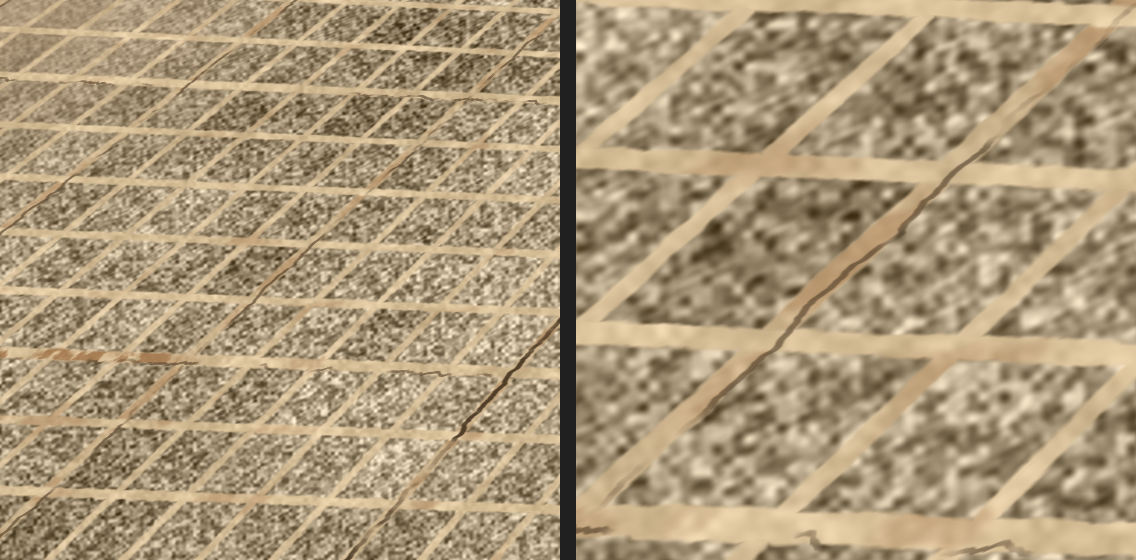
Left, the full canvas; right, a detail of the centre.
Write a Shadertoy shader that draws this texture.

```glsl
// Worn paving of speckled stone tiles, seen in perspective. A homography turns
// the canvas into tile units; every fifth joint is wider, stained and cracked.
// Layered value noise gives the stone grain, the grime and the ragged edges.

#define LINE_HALF 0.066    // half width of an ordinary joint, in tiles
#define JOINT_HALF 0.088   // half width of a joint between panels
#define PANEL 5.0          // tiles per panel side
#define GRAIN 0.74         // contrast of the stone speckle
#define TILE_VARIATION 0.09
#define STONE vec3(0.635, 0.57, 0.46)
#define GROUT vec3(0.86, 0.765, 0.61)
#define RUST vec3(0.62, 0.44, 0.27)
#define CRACK vec3(0.29, 0.22, 0.14)
#define HAZE vec3(0.74, 0.62, 0.50)

float hash(vec2 p) {
    return fract(sin(dot(p, vec2(127.1, 311.7))) * 43758.5453);
}

float noise(vec2 p) {
    vec2 cell = floor(p), f = fract(p);
    f = f * f * (3.0 - 2.0 * f);
    float low = mix(hash(cell), hash(cell + vec2(1, 0)), f.x);
    float high = mix(hash(cell + vec2(0, 1)), hash(cell + vec2(1, 1)), f.x);
    return mix(low, high, f.y);
}

float fbm(vec2 p) {
    float sum = 0.0, amp = 0.53;
    for (int i = 0; i < 4; i++) {
        sum += amp * noise(p);
        p = p * 2.03 + 17.3;
        amp *= 0.5;
    }
    return sum;
}

// Soft elliptical spot
float blot(vec2 p, vec2 centre, vec2 radius) {
    vec2 d = (p - centre) / radius;
    return exp(-dot(d, d));
}

// Tile coordinates: x counts diagonal joints, y counts rows downwards
vec2 toTiles(vec2 uv) {
    mat3 view = mat3(0.1107, 0.0052, 0.0015,
                     -0.121, 0.0824, -0.032,
                     0.5534, 0.4362, 1.0);
    vec3 q = inverse(view) * vec3(uv.x, 1.0 - uv.y, 1.0);
    return q.xy / q.z;
}

// 1 where the joint index lies on a panel border
vec2 panelBorder(vec2 index) {
    vec2 n = index - vec2(0, 2);
    return step(abs(n - PANEL * round(n / PANEL)), vec2(0.5));
}

void mainImage(out vec4 fragColor, in vec2 fragCoord) {
    vec2 uv = fragCoord / iResolution.xy;
    vec2 g = toTiles(uv);
    vec2 aa = fwidth(g);
    vec2 joint = floor(g + 0.5);
    vec2 offset = g - joint;
    vec2 border = panelBorder(joint);
    float haze = blot(uv, vec2(0.0, 1.0), vec2(0.42, 0.25));
    float grime = fbm(g * 0.9 + 4.0);

    // Stone: tone per tile, broad stains, then fine speckle
    float tone = (hash(floor(g) + 3.7) - 0.5) * TILE_VARIATION;
    tone += (grime - 0.5) * 0.14;
    tone -= 0.12 * blot(uv, vec2(0.78, 0.92), vec2(0.17, 0.1));
    tone -= 0.10 * blot(uv, vec2(0.58, 0.77), vec2(0.2, 0.08));
    tone -= 0.07 * blot(uv, vec2(0.15, 0.06), vec2(0.25, 0.1));
    tone += 0.04 * blot(uv, vec2(0.9, 0.35), vec2(0.3, 0.3));
    float speckle = 0.4 * noise(g * vec2(16.0, 15.0)) + 0.6 * noise(uv * 158.0);
    tone += (speckle - 0.5) * GRAIN * (1.0 - 0.6 * haze);
    vec3 color = STONE + tone * vec3(1.0, 0.99, 0.96);
    color = mix(color, HAZE, 0.35 * haze);

    // Joints: ragged soft edges and patchy mortar
    float ragged = (fbm(g * 7.0) - 0.5) * 0.05;
    vec2 halfWidth = mix(vec2(LINE_HALF), vec2(JOINT_HALF), border) + ragged;
    vec2 soft = 0.7 * aa + 0.012;
    vec2 cover = 1.0 - smoothstep(halfWidth - soft, halfWidth + soft, abs(offset));
    float mortar = max(cover.x * 0.94, cover.y);
    float patchy = fbm(g * 3.0 + 9.0);
    vec3 grout = GROUT + (patchy - 0.5) * 0.2 + (noise(uv * 130.0) - 0.5) * 0.1;
    float stain = smoothstep(0.58, 0.82, fbm(g * 1.7 + 31.0));
    grout = mix(grout, RUST, 0.4 * stain);

    // Panel borders: rust on the left of the lower row, dirt along diagonals
    float lowerRow = border.y * cover.y * step(0.0, joint.y);
    float rusty = lowerRow * (1.0 - smoothstep(0.28, 0.38, uv.x));
    grout = mix(grout, RUST, 0.85 * rusty * smoothstep(0.36, 0.62, fbm(g * 5.0)));
    float dirt = border.x * cover.x * (1.0 - cover.y);
    grout = mix(grout, RUST, 0.5 * dirt * smoothstep(0.35, 0.65, patchy));
    color = mix(color, grout, 0.95 * mortar);

    // Broken cracks hug one side of the panel borders, worst on the right
    float worst = border.x * step(4.5, joint.x);
    vec2 wander = (vec2(fbm(g.yy * 5.0), fbm(g.xx * 5.0 + 8.0)) - 0.5) * 0.12;
    wander += vec2(mix(0.06, 0.0, worst), 0.07);
    vec2 reach = vec2(mix(0.024, 0.045, worst), 0.022) + 0.6 * aa;
    vec2 thin = 1.0 - smoothstep(0.3 * reach, reach, abs(offset - wander));
    float open = smoothstep(0.3, 0.6, fbm(g.yx * vec2(3.1, 0.7) + 2.0));
    float diagonal = thin.x * border.x * open * mix(0.6, 0.95, worst);
    float across = thin.y * border.y * 0.6 * smoothstep(0.45, 0.65, fbm(g * 2.3));
    color = mix(color, CRACK, max(diagonal, across));

    // Scattered dark pits
    vec2 pit = g * 2.0;
    vec2 spot = vec2(hash(floor(pit) + 5.0), hash(floor(pit) + 11.0)) * 0.6 + 0.2;
    float isPit = step(0.97, hash(floor(pit) + 23.0));
    float pitShape = 1.0 - smoothstep(0.05, 0.14, length(fract(pit) - spot));
    color = mix(color, CRACK, 0.7 * isPit * pitShape * (1.0 - haze));

    fragColor = vec4(clamp(color, 0.0, 1.0), 1.0);
}
```
